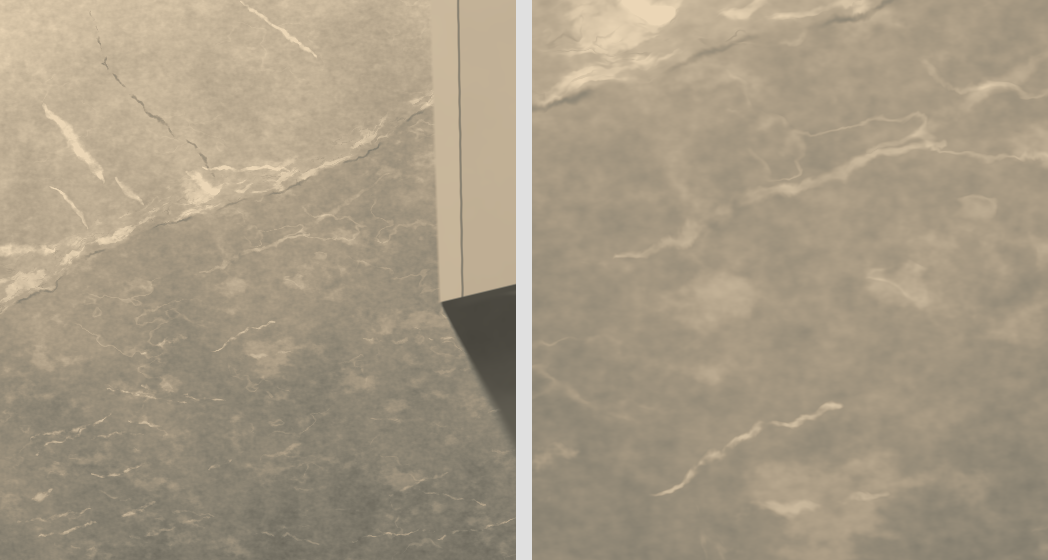
Left, the full canvas; right, a detail of the centre.
This texture is drawn by a WebGL 1 fragment shader. Its source:

```glsl
precision highp float;
// Worn beige marble wall: a broad pale band and broken veins cross mottled stone.
// One brightness value is built from gradient noise and tapered segments, then
// tinted; a bevelled panel and a dark recess cover the right-hand side.
uniform vec2 u_resolution;

const float SOFT = 0.0022;

vec2 hash2(vec2 p) {
  vec3 q = fract(p.xyx * vec3(0.1031, 0.1030, 0.0973));
  q += dot(q, q.yzx + 33.33);
  return fract((q.xx + q.yz) * q.zy);
}

float cornerSlope(vec2 cell, vec2 offset) {
  return dot(hash2(cell + 91.0) * 2.0 - 1.0, offset);
}

float gradientNoise(vec2 p) {
  vec2 i = floor(p), f = fract(p), e = vec2(1.0, 0.0);
  vec2 u = f * f * f * (f * (f * 6.0 - 15.0) + 10.0);
  float low = mix(cornerSlope(i, f), cornerSlope(i + e, f - e), u.x);
  float high = mix(cornerSlope(i + e.yx, f - e.yx), cornerSlope(i + 1.0, f - 1.0), u.x);
  return 1.3 * mix(low, high, u.y);
}

float fbm(vec2 p) {
  float sum = 0.0, amp = 0.55;
  for (int i = 0; i < 4; i++) {
    sum += amp * gradientNoise(p);
    p = mat2(1.7, 1.0, -1.0, 1.7) * p + 7.3;
    amp *= 0.55;
  }
  return sum;
}

vec2 warp(vec2 p, float scale, float amount) {
  return p + amount * vec2(fbm(p * scale), fbm(p * scale + 31.7));
}

// Segment that thins towards both ends
float vein(vec2 p, vec2 a, vec2 b, float width) {
  vec2 d = b - a;
  float t = clamp(dot(p - a, d) / dot(d, d), 0.0, 1.0);
  float w = width * (0.2 + 0.8 * sin(3.1416 * t));
  return 1.0 - smoothstep(w * 0.3, w + SOFT, length(p - a - d * t));
}

// Short, nearly level veins scattered over the lower stone
float scatteredVeins(vec2 p) {
  float sum = 0.0;
  for (int i = 0; i < 34; i++) {
    vec2 place = hash2(vec2(float(i), 4.0));
    vec2 kind = hash2(vec2(float(i), 17.0));
    vec2 a = vec2(place.x * 0.88, 0.03 + 0.42 * place.y * place.y);
    float angle = mix(-0.35, 0.45, kind.x);
    vec2 b = a + mix(0.03, 0.15, kind.y) * vec2(cos(angle), sin(angle));
    float width = mix(0.001, 0.009, kind.x * kind.x * (1.0 - kind.y));
    sum = max(sum, vein(p, a, b, width) * mix(0.3, 1.0, fract(kind.x * 7.0)));
  }
  return sum;
}

// Pale shards above the band
float shards(vec2 p) {
  float s = vein(p, vec2(0.083, 0.81), vec2(0.188, 0.672), 0.012);
  s = max(s, vein(p, vec2(0.094, 0.668), vec2(0.16, 0.598), 0.004));
  s = max(s, vein(p, vec2(0.43, 0.995), vec2(0.565, 0.903), 0.004));
  s = max(s, vein(p, vec2(-0.06, 0.556), vec2(0.1, 0.553), 0.012));
  s = max(s, vein(p, vec2(0.215, 0.68), vec2(0.25, 0.64), 0.007));
  s = max(s, vein(p, vec2(0.33, 0.69), vec2(0.39, 0.66), 0.012));
  return max(s, vein(p, vec2(0.36, 0.7), vec2(0.51, 0.698), 0.004));
}

float bandLine(float x) {
  return 0.475 + 0.46 * x + 0.024 * sin(x * 8.3);
}

float marble(vec2 p) {
  vec2 q = warp(warp(p, 9.0, 0.026), 42.0, 0.009);
  float across = q.y - bandLine(q.x);
  float below = 1.0 - smoothstep(-0.02, 0.015, across);
  float rough = fbm(p * vec2(34.0, 46.0) + 2.0);

  // Broad light falloff, clouds, pale blotches and fine grain
  float v = 0.562 + 0.265 * p.y - 0.075 * p.x - 0.028 * below;
  v += 0.12 * fbm(warp(p, 4.0, 0.1) * 5.0) + 0.07 * rough;
  v += 0.05 * fbm(p * vec2(60.0, 110.0)) + 0.025 * gradientNoise(p * 150.0);
  float blotch = smoothstep(0.08, 0.4, fbm(q * vec2(9.0, 15.0) + 6.0) + 0.35 * rough);
  v += blotch * mix(0.02, 0.07, below);

  // Faint broken hairlines and brighter short veins
  float ridge = abs(fbm(q * vec2(7.0, 12.0) + 3.0));
  float patches = smoothstep(0.0, 0.35, gradientNoise(p * 6.0 + 9.0) + 0.5 * rough);
  v += (1.0 - smoothstep(0.0, 0.04, ridge)) * patches * mix(0.03, 0.07, below);
  v += 0.2 * scatteredVeins(q) * smoothstep(-0.2, 0.2, rough);
  vec2 bend = vec2(0.54, 0.572);
  float longVein = max(vein(q, vec2(0.35, 0.515), bend + 0.01, 0.004),
                       0.6 * vein(q, bend - vec2(0.03, 0.0), vec2(0.69, 0.69), 0.005));
  v += longVein * (0.085 + 0.15 * rough);

  // Band: crisp lower edge, ragged upper edge, pale flakes between streaks
  float w = mix(0.036, 0.021, p.x / 0.77) * (1.0 + 0.9 * gradientNoise(p * 8.0));
  float ragged = across + 0.02 * fbm(p * vec2(18.0, 26.0));
  float band = smoothstep(-w - 0.007, -w + 0.002, across) * (1.0 - smoothstep(0.0, w * 1.5, ragged));
  float streak = fbm(vec2(q.x * 13.0, across * 48.0));
  float flakes = smoothstep(0.02, 0.2, streak + 0.4 * rough);
  float cracks = 1.0 - smoothstep(0.0, 0.04, abs(fbm(vec2(q.x * 16.0, across * 38.0) + 5.0)));
  v += band * (0.055 + 0.09 * flakes + 0.08 * streak - 0.06 * cracks * smoothstep(-0.05, 0.2, rough));
  float edge = 1.0 - smoothstep(0.0, 0.004, abs(across + w + 0.003));
  v -= 0.12 * edge * smoothstep(0.0, 0.25, gradientNoise(p * 16.0));

  v += shards(q) * clamp(0.14 + 0.22 * rough, 0.03, 0.2);
  float fissure = max(vein(q, vec2(0.16, 0.99), vec2(0.2, 0.87), 0.001),
                      vein(q, vec2(0.19, 0.885), vec2(0.38, 0.69), 0.0018));
  return v - 0.17 * fissure * smoothstep(-0.2, 0.15, rough);
}

// Brightness to stone colour: greyer in shade, warmer in light
vec3 stoneColour(float v) {
  return v * mix(vec3(1.0, 0.96, 0.85), vec3(1.0, 0.912, 0.775), smoothstep(0.45, 0.7, v));
}

void main() {
  vec2 p = gl_FragCoord.xy / u_resolution.y;
  float v = marble(p);

  // Dark recess, its slanted edge softening downwards
  float recessEdge = p.x - 0.788 - 0.51 * (0.456 - p.y);
  float blur = mix(0.018, 0.004, smoothstep(0.2, 0.45, p.y));
  float recess = smoothstep(-blur, blur, recessEdge) * (1.0 - smoothstep(0.47, 0.49, p.y));
  recess *= smoothstep(-0.004, 0.006, p.x - 0.787);
  v = mix(v, mix(0.38, 0.29, smoothstep(0.2, 0.42, p.y)) + 0.03 * fbm(p * 12.0), recess);

  // Panel with bevel, seam and shadowed underside
  float left = p.x - 0.768 - 0.031 * (1.0 - p.y);
  float bottom = p.y - 0.46 - 0.24 * (p.x - 0.785);
  float side = smoothstep(-0.004, 0.004, left);
  float seam = p.x - 0.818 - 0.015 * (1.0 - p.y) - 0.001 * gradientNoise(p * 40.0);
  float face = mix(0.785, 0.755, smoothstep(-0.002, 0.004, seam));
  face += 0.035 * (p.y - 0.75) + 0.012 * fbm(p * 8.0);
  face -= 0.25 * (1.0 - smoothstep(0.0003, 0.0035, abs(seam)));
  float underside = side * smoothstep(-0.022, -0.008, bottom) * smoothstep(-0.03, 0.01, seam);
  v = mix(v, 0.31, underside);
  v = mix(v, face, side * smoothstep(-SOFT, SOFT, bottom));

  gl_FragColor = vec4(stoneColour(clamp(v, 0.0, 0.92)), 1.0);
}
```
